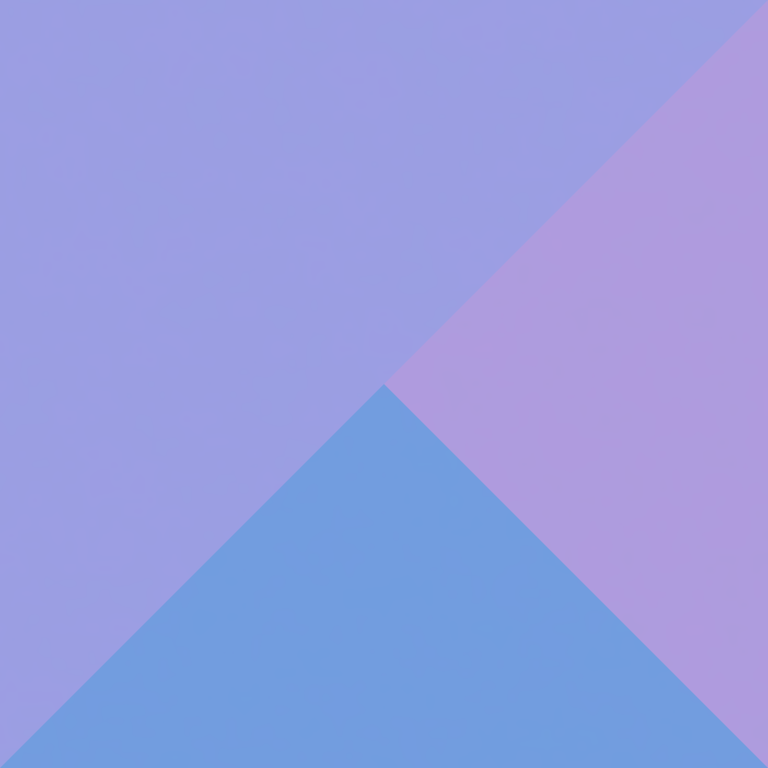
Write a WebGL 2 fragment shader that draws this background.

```glsl
#version 300 es
precision highp float;

uniform vec2 u_resolution;
out vec4 fragColor;

const vec3 PERIWINKLE = vec3(0.608, 0.62, 0.888);
const vec3 ORCHID = vec3(0.684, 0.61, 0.87);
const vec3 SKY_BLUE = vec3(0.447, 0.615, 0.875);
const vec2 CENTER = vec2(0.5);
const float EDGE_PIXELS = 0.6;
const float MOTTLE_SCALE = 22.0;
const vec3 MOTTLE_TINT = vec3(0.012, -0.008, 0.006);

// Sineless hash
float hash(vec2 cell) {
    vec3 p = fract(cell.xyx * 0.1031);
    p += dot(p, p.yzx + 33.33);
    return fract((p.x + p.y) * p.z);
}

// Smooth value noise
float valueNoise(vec2 point) {
    vec2 cell = floor(point);
    vec2 blend = smoothstep(0.0, 1.0, fract(point));
    float bottom = mix(hash(cell), hash(cell + vec2(1.0, 0.0)), blend.x);
    float top = mix(hash(cell + vec2(0.0, 1.0)), hash(cell + vec2(1.0)), blend.x);
    return mix(bottom, top, blend.y);
}

// Signed distance to a line through the center, positive along the normal
float lineDistance(vec2 point, vec2 normal) {
    return dot(point - CENTER, normalize(normal));
}

// Antialiased half-plane coverage
float coverage(float dist, float softness) {
    return smoothstep(-softness, softness, dist);
}

void main() {
    vec2 uv = gl_FragCoord.xy / u_resolution;
    float softness = 0.5 * EDGE_PIXELS / min(u_resolution.x, u_resolution.y);

    // Lower half: blue bottom triangle and orchid right triangle
    float rightSide = coverage(lineDistance(uv, vec2(1.0, 1.0)), softness);
    vec3 lowerHalf = mix(SKY_BLUE, ORCHID, rightSide);

    // Upper half: one triangle above the rising diagonal
    float upperSide = coverage(lineDistance(uv, vec2(-1.0, 1.0)), softness);
    vec3 color = mix(lowerHalf, PERIWINKLE, upperSide);

    // Faint uneven tint
    float mottle = 0.6 * valueNoise(uv * MOTTLE_SCALE) + 0.4 * valueNoise(uv * MOTTLE_SCALE * 3.0);
    color += MOTTLE_TINT * (mottle - 0.5);

    fragColor = vec4(color, 1.0);
}
```
